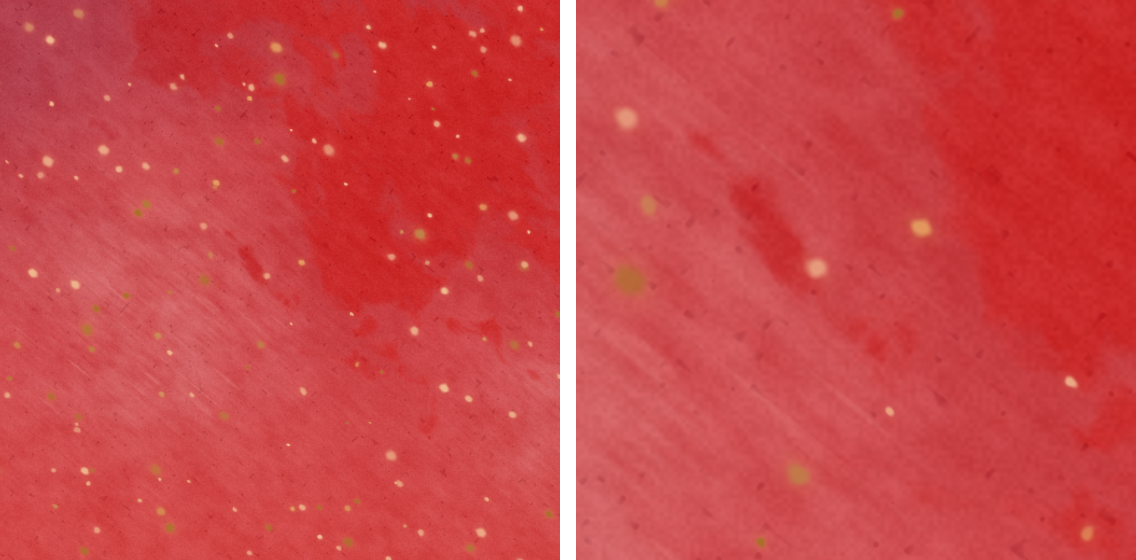
Left, the full canvas; right, a detail of the centre.
A Shadertoy shader for this texture:

```glsl
// Ripe fruit skin: a pink-red base with mottled crimson patches, a mauve shaded
// corner and pale sheen, built from warped value noise. Slanted streaks, grain
// and scattered cream and olive speckles from jittered grids lie on top.

float hash(vec2 p) {
    vec3 q = fract(vec3(p.xyx) * 0.1031);
    q += dot(q, q.yzx + 33.33);
    return fract((q.x + q.y) * q.z);
}

float noise(vec2 p) {
    vec2 cell = floor(p), f = fract(p);
    f = f * f * (3.0 - 2.0 * f);
    float low = mix(hash(cell), hash(cell + vec2(1, 0)), f.x);
    float high = mix(hash(cell + vec2(0, 1)), hash(cell + vec2(1, 1)), f.x);
    return mix(low, high, f.y);
}

float fbm(vec2 p) {
    float sum = 0.0, amp = 0.5;
    for (int i = 0; i < 5; i++) {
        sum += amp * noise(p);
        p = mat2(1.6, 1.2, -1.2, 1.6) * p + 17.3;
        amp *= 0.5;
    }
    return sum;
}

// Soft elliptical region: 1 at the centre, fading outwards
float blob(vec2 p, vec2 centre, vec2 radius) {
    vec2 d = (p - centre) / radius;
    return exp(-dot(d, d));
}

// Blends one jittered grid of speckles over the skin
vec3 speckles(vec3 skin, vec2 p, float cells, float share, float size, float seed) {
    vec2 id = floor(p * cells);
    vec2 key = id + seed;
    if (hash(key) > share) return skin;
    vec2 centre = (id + 0.2 + 0.6 * vec2(hash(key + 31.7), hash(key + 57.1))) / cells;
    vec2 d = p - centre;
    d += 0.0025 * (vec2(noise(p * 150.0), noise(p * 150.0 + 40.0)) - 0.5);
    d = mat2(0.77, 0.64, -0.64, 0.77) * d;
    d.x *= 0.8;
    float kind = hash(key + 83.9);
    float radius = size * (0.65 + 0.6 * hash(key + 12.4));
    float dist = length(d) / radius;
    float olive = smoothstep(0.45, 0.7, kind);
    vec3 rim = mix(vec3(0.86, 0.43, 0.37), vec3(0.82, 0.46, 0.30), olive);
    vec3 core = mix(vec3(0.94, 0.72, 0.56), vec3(0.67, 0.43, 0.17), olive);
    core = mix(core, vec3(0.90, 0.62, 0.38), smoothstep(0.85, 0.95, kind));
    float strength = 0.55 + 0.45 * hash(key + 4.6);
    skin = mix(skin, rim, 0.7 * strength * exp(-dist * dist * 0.8));
    return mix(skin, core, strength * (1.0 - smoothstep(0.35, 1.1, dist)));
}

void mainImage(out vec4 fragColor, in vec2 fragCoord) {
    vec2 p = fragCoord / iResolution.xy;
    vec2 slant = mat2(0.77, 0.64, -0.64, 0.77) * p;
    vec2 along = vec2(dot(p, vec2(0.77, -0.64)), dot(p, vec2(0.64, 0.77)));
    vec2 warp = vec2(fbm(p * 6.0 + 3.0), fbm(p * 6.0 + 29.0)) - 0.5;
    float broad = fbm(p * 4.0 + warp + 8.0) - 0.5;
    float mottle = fbm(along * vec2(11.0, 17.0) + warp * 2.5) - 0.5;
    float fine = fbm(along * vec2(34.0, 52.0) + 60.0) - 0.5;

    // Base skin, from rosy red to the mauve upper left
    vec3 skin = vec3(0.81, 0.27, 0.285);
    float mauve = smoothstep(0.55, 1.15, p.y - 0.75 * p.x + 0.35 + 0.5 * broad);
    skin = mix(skin, vec3(0.69, 0.24, 0.30), 0.95 * mauve);

    // Pale sheen on the left and at the lower right edge
    float sheen = blob(p, vec2(0.27, 0.45), vec2(0.27, 0.25))
                + 0.8 * blob(p, vec2(1.0, 0.25), vec2(0.16, 0.18));
    skin = mix(skin, vec3(0.825, 0.385, 0.395), clamp(sheen * (0.9 + 1.2 * mottle), 0.0, 1.0));

    // Crimson patches with ragged edges
    float region = blob(p, vec2(0.78, 0.79), vec2(0.42, 0.35))
                 + 0.75 * blob(p, vec2(0.32, 0.98), vec2(0.15, 0.12))
                 + 0.4 * blob(p, vec2(0.62, 0.50), vec2(0.10, 0.12))
                 + 0.3 * blob(p, vec2(0.19, 0.76), vec2(0.06))
                 + 0.35 * blob(p, vec2(0.06, 0.40), vec2(0.05, 0.16));
    float ragged = region + 1.7 * mottle + 0.6 * broad + 0.4 * fine;
    vec3 crimson = mix(vec3(0.72, 0.16, 0.19), vec3(0.79, 0.145, 0.145), smoothstep(0.15, 0.65, p.x));
    skin = mix(skin, vec3(0.76, 0.22, 0.24), 0.6 * smoothstep(0.1, 0.8, region + broad));
    skin = mix(skin, crimson, 0.9 * smoothstep(0.42, 0.82, ragged));

    // Mottling, slanted fibres and a few pale scratches
    skin += vec3(0.05, 0.11, 0.11) * (0.6 * mottle + 0.8 * fine);
    float fibre = noise(along * vec2(28.0, 190.0)) - 0.5;
    skin += vec3(0.02, 0.045, 0.045) * fibre * (0.35 + sheen);
    float scratch = smoothstep(0.82, 1.0, noise(along * vec2(9.0, 130.0) + 71.0));
    skin += vec3(0.04, 0.09, 0.08) * scratch * clamp(sheen, 0.0, 1.0);

    // Warm tint towards the bottom, dark pores and fine grain
    skin += vec3(0.015, 0.005, -0.01) * (1.0 - smoothstep(0.0, 0.4, p.y));
    float pores = smoothstep(0.86, 1.0, noise(slant * 120.0));
    skin -= vec3(0.07, 0.06, 0.05) * pores;
    skin += 0.035 * (noise(p * 380.0) - 0.5);

    // Large, medium and tiny speckles
    skin = speckles(skin, p, 9.0, 0.55, 0.0095, 5.0);
    skin = speckles(skin, p + 0.037, 13.0, 0.26, 0.0070, 140.0);
    skin = speckles(skin, p + 0.019, 21.0, 0.13, 0.0042, 260.0);

    fragColor = vec4(clamp(skin, 0.0, 1.0), 1.0);
}
```
